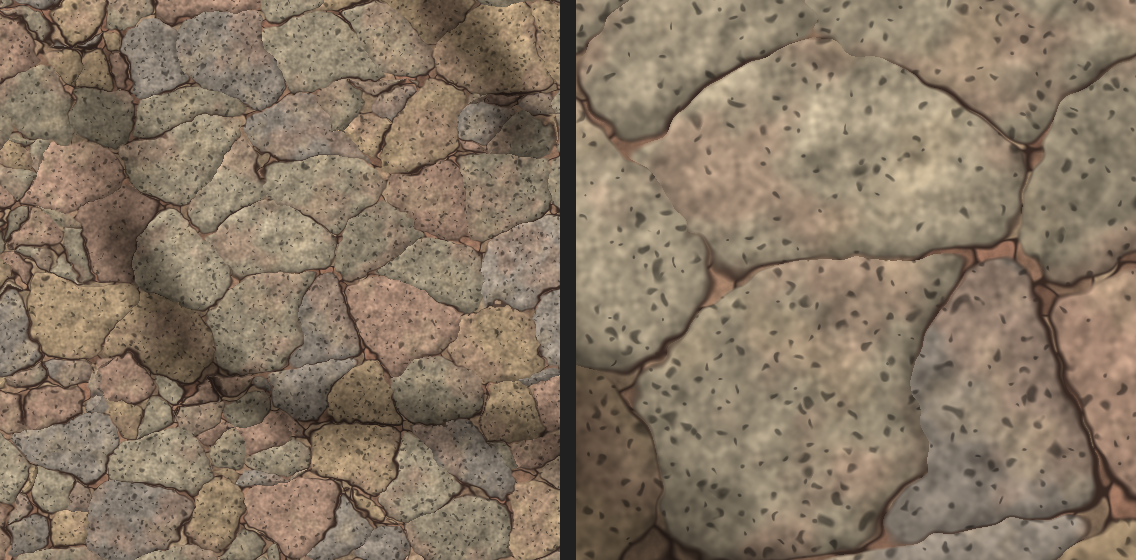
Left: the whole. Right: its middle third, enlarged.
This texture is drawn by a three.js fragment shader. Its source:

```glsl
// Tightly fitted wall of angular field stones under a soft, curving shadow.
// Warped Voronoi cells form the stones, some split into smaller ones; a finer
// Voronoi layer fills the open corners with rubble, and noise adds grain and pits.
varying vec2 vUv;

const vec3 OLIVE = vec3(0.56, 0.515, 0.435);
const vec3 TAN = vec3(0.63, 0.54, 0.425);
const vec3 RUST = vec3(0.59, 0.48, 0.41);
const vec3 SLATE = vec3(0.53, 0.49, 0.445);
const vec3 BRICK = vec3(0.59, 0.43, 0.35);
const vec3 SAND = vec3(0.66, 0.585, 0.47);
const vec3 CREVICE = vec3(0.21, 0.155, 0.13);
const vec2 LIGHT_DIR = vec2(-0.5, 0.85);

struct Cell { vec2 id; float edge; vec2 outward; };

float hash(vec2 p) {
  vec3 q = fract(p.xyx * 0.1031);
  q += dot(q, q.yzx + 33.33);
  return fract((q.x + q.y) * q.z);
}

vec2 hash2(vec2 p) {
  return vec2(hash(p + 17.3), hash(p + 71.9));
}

float noise(vec2 p) {
  vec2 i = floor(p), f = fract(p);
  f = f * f * (3.0 - 2.0 * f);
  float low = mix(hash(i), hash(i + vec2(1.0, 0.0)), f.x);
  float high = mix(hash(i + vec2(0.0, 1.0)), hash(i + 1.0), f.x);
  return mix(low, high, f.y);
}

vec2 turn(vec2 p) {
  return mat2(0.8, 0.6, -0.6, 0.8) * p;
}

float fbm(vec2 p) {
  float sum = 0.0, amp = 0.5;
  for (int i = 0; i < 4; i++) {
    p = turn(p) * 2.05 + 9.7;
    sum += amp * noise(p);
    amp *= 0.5;
  }
  return sum / 0.9375;
}

vec2 noise2(vec2 p) {
  return vec2(noise(p), noise(p + 41.7)) - 0.5;
}

// Cell centre, with alternate rows staggered like masonry courses
vec2 site(vec2 c) {
  return c + 0.12 + 0.76 * hash2(c) + vec2(0.5 * mod(c.y, 2.0), 0.0);
}

// Voronoi cell whose corners are rounded by a smooth minimum of its borders
Cell voronoi(vec2 p, float sharpness) {
  vec2 base = floor(p), id = base, centre = p;
  float nearest = 100.0;
  for (int y = -2; y <= 2; y++) for (int x = -2; x <= 2; x++) {
    vec2 c = base + vec2(float(x), float(y));
    vec2 r = site(c) - p;
    if (dot(r, r) < nearest) { nearest = dot(r, r); id = c; centre = r; }
  }
  float sum = 0.0001;
  vec2 outward = vec2(0.0);
  for (int y = -2; y <= 2; y++) for (int x = -2; x <= 2; x++) {
    if (x == 0 && y == 0) continue;
    vec2 r = site(id + vec2(float(x), float(y))) - p;
    vec2 dir = normalize(r - centre);
    float w = exp(-sharpness * dot(0.5 * (r + centre), dir));
    sum += w;
    outward += w * dir;
  }
  return Cell(id, -log(sum) / sharpness, outward / sum);
}

// Small scattered round holes; amount is the share of cells that hold one
float pits(vec2 p, float amount) {
  p = turn(p) + 0.6 * noise2(p * 1.7);
  vec2 c = floor(p);
  float radius = mix(0.12, 0.32, hash(c + 4.4));
  float d = length(fract(p) - mix(vec2(0.3), vec2(0.7), hash2(c)));
  return (1.0 - smoothstep(0.4 * radius, 1.3 * radius, d)) * step(hash(c + 9.2), amount);
}

vec3 stoneColor(float pick) {
  vec3 c = mix(OLIVE, TAN, step(0.38, pick));
  c = mix(c, RUST, step(0.60, pick));
  return mix(c, SLATE, step(0.80, pick));
}

// Weathered face: blotches, lit relief, fine grain and pits
vec3 stoneFace(vec2 uv, vec2 id) {
  vec2 q = uv + 3.0 * hash2(id);
  float tone = hash(id + 5.1), rough = hash(id + 8.6);
  vec3 c = stoneColor(hash(id + 2.4)) * mix(0.91, 1.10, tone);
  c = mix(c, RUST, 0.6 * smoothstep(0.5, 0.7, fbm(q * 7.0)));
  c = mix(c, SAND, 0.4 * smoothstep(0.52, 0.75, fbm(q * 12.0 + 30.0)));
  float relief = fbm(q * 17.0) - fbm(q * 17.0 + 0.12 * LIGHT_DIR);
  float grain = 0.36 * (fbm(q * 34.0) - 0.5) + 0.24 * (noise(turn(q) * 250.0) - 0.5);
  c *= 1.0 + 0.7 * relief + grain;
  float holes = max(pits(q * 105.0, 0.15 + 0.4 * rough), pits(q * 60.0 + 7.0, 0.1));
  return c * (1.0 - 0.42 * holes);
}

float band(vec2 p, vec2 a, vec2 b, float radius) {
  vec2 d = b - a;
  float along = clamp(dot(p - a, d) / dot(d, d), 0.0, 1.0);
  return 1.0 - smoothstep(0.1 * radius, radius, length(p - a - along * d));
}

float castShadow(vec2 uv) {
  vec2 p = uv + 0.06 * noise2(uv * 7.0);
  float s = 0.6 * band(p, vec2(0.18, 0.88), vec2(0.21, 0.60), 0.10);
  s = max(s, band(p, vec2(0.21, 0.60), vec2(0.32, 0.38), 0.09));
  s = max(s, 0.85 * band(p, vec2(0.32, 0.38), vec2(0.54, 0.25), 0.08));
  s = max(s, 0.8 * band(p, vec2(0.54, 0.25), vec2(1.02, 0.21), 0.09));
  return max(s, band(p, vec2(0.76, 1.02), vec2(0.92, 0.78), 0.09));
}

void main() {
  vec2 p = vUv * vec2(6.8, 8.2) + 20.0;
  p += 0.4 * noise2(p * 1.3) + 0.12 * noise2(p * 4.0) + 0.05 * noise2(p * 13.0);

  // Large stones, some of them broken into smaller ones
  Cell stone = voronoi(p, 17.0);
  if (hash(stone.id + 3.7) > 0.76) {
    Cell part = voronoi(p * 1.6 + 50.0, 13.0);
    part.edge /= 1.6;
    if (part.edge < stone.edge) stone.outward = part.outward;
    stone.edge = min(stone.edge, part.edge);
    stone.id += part.id * 3.0;
  }
  vec3 color = stoneFace(vUv, stone.id);
  float rim = 1.0 - smoothstep(0.0, 0.14, stone.edge);
  color *= 1.0 + rim * (0.2 * dot(stone.outward, LIGHT_DIR) - 0.10);

  // Joints: thin broken crevices, with rubble chips in the open corners
  Cell chip = voronoi(p * 5.0 + 90.0, 14.0);
  vec3 chipColor = mix(BRICK, SAND, 0.8 * hash(chip.id)) * mix(0.75, 1.03, hash(chip.id + 6.0));
  chipColor *= 0.72 + 0.5 * fbm(vUv * 70.0);
  float filled = smoothstep(-0.02, 0.09, chip.edge) * (1.0 - smoothstep(-0.014, 0.012, stone.edge));
  vec3 joint = mix(CREVICE, chipColor, filled);
  float gap = mix(-0.035, 0.034, noise(p * 2.6 + 12.0));
  gap += 0.012 * dot(stone.outward, -LIGHT_DIR);
  color = mix(joint, color, smoothstep(gap - 0.012, gap + 0.022, stone.edge));

  color *= mix(vec3(1.0), vec3(0.53, 0.52, 0.51), castShadow(vUv));
  gl_FragColor = vec4(color * 1.04, 1.0);
}
```
